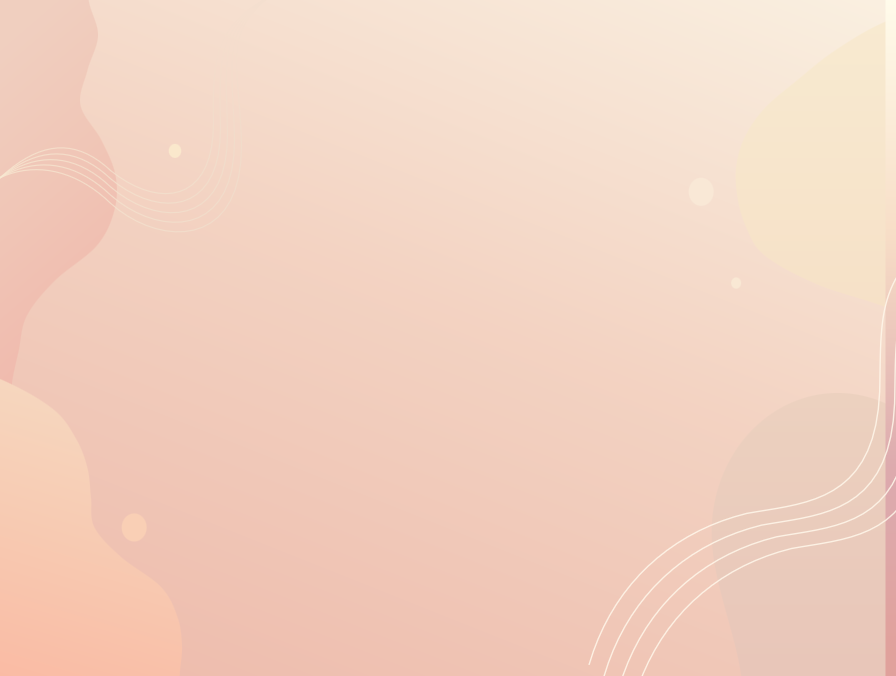
A Shadertoy shader for this background:

```glsl
// Soft peach gradient with organic corner blobs, flowing thin lines and small dots.

// Layout space: SIZE units across the canvas, y pointing down.
const vec2 SIZE = vec2(768.0, 578.0);

// Three-stop colour ramp, t in 0..1
vec3 ramp(vec3 a, vec3 b, vec3 c, float t) {
    t = clamp(t, 0.0, 1.0) * 2.0;
    return t < 1.0 ? mix(a, b, t) : mix(b, c, t - 1.0);
}

// Antialiased coverage of the region d < 0
float fill(float d) {
    return clamp(0.5 - d / max(fwidth(d), 0.001), 0.0, 1.0);
}

// Smooth outline through evenly spaced knots (Catmull-Rom)
float outline(float knots[12], float s) {
    s = clamp(s, 0.0, 10.999);
    int i = int(s);
    float f = s - float(i);
    float a = knots[max(i - 1, 0)], b = knots[i];
    float c = knots[i + 1], d = knots[min(i + 2, 11)];
    return b + 0.5 * f * (c - a + f * (2.0 * a - 5.0 * b + 4.0 * c - d
        + f * (3.0 * (b - c) + d - a)));
}

float segmentDistance(vec2 p, vec2 a, vec2 b) {
    vec2 ab = b - a;
    return length(p - a - ab * clamp(dot(p - a, ab) / dot(ab, ab), 0.0, 1.0));
}

// Distance to a cubic Bezier, walked in short segments
float curveDistance(vec2 p, vec2 a, vec2 b, vec2 c, vec2 d) {
    float nearest = 1e4;
    vec2 last = a;
    for (int i = 1; i <= 18; i++) {
        float t = float(i) / 18.0, u = 1.0 - t;
        vec2 next = u * u * u * a + 3.0 * u * t * (u * b + t * c) + t * t * t * d;
        nearest = min(nearest, segmentDistance(p, last, next));
        last = next;
    }
    return nearest;
}

float stroke(float d, float halfWidth, float pixel) {
    return clamp(0.5 + (halfWidth - d) / pixel, 0.0, 1.0);
}

// Ribbon strand at upper left; k runs from inner to outer
float upperStrand(vec2 p, float k) {
    vec2 joinA = vec2(95.0, 146.0 + 28.0 * k);
    vec2 joinB = vec2(183.0 + 24.0 * k, 105.0 + 20.0 * k);
    float d = curveDistance(p, vec2(0.0, 152.0), vec2(35.0 - 5.0 * k, 120.0 + 18.0 * k),
        vec2(65.0, 118.0 + 27.0 * k), joinA);
    d = min(d, curveDistance(p, joinA, vec2(135.0, 178.0 + 32.0 * k),
        vec2(183.0 + 24.0 * k, 175.0 + 40.0 * k), joinB));
    return min(d, curveDistance(p, joinB, vec2(182.0 + 24.0 * k, 50.0 + 10.0 * k),
        vec2(185.0 + 5.0 * k, 25.0 + 5.0 * k), vec2(225.0 + 3.0 * k, 0.0)));
}

// Ribbon strand at lower right
float lowerStrand(vec2 p) {
    vec2 joinA = vec2(640.0, 439.0), joinB = vec2(754.0, 335.0);
    float d = curveDistance(p, vec2(505.0, 568.0), vec2(525.0, 500.0), vec2(575.0, 455.0), joinA);
    d = min(d, curveDistance(p, joinA, vec2(690.0, 430.0), vec2(750.0, 430.0), joinB));
    return min(d, curveDistance(p, joinB, vec2(755.0, 295.0), vec2(753.0, 265.0), vec2(768.0, 238.0)));
}

vec3 dot2(vec3 base, vec2 p, vec2 centre, float radius, vec3 tint) {
    return mix(base, tint, fill(length((p - centre) * vec2(1.12, 1.0)) - radius));
}

void mainImage(out vec4 fragColor, in vec2 fragCoord) {
    vec2 uv = fragCoord / iResolution.xy;
    vec2 p = vec2(uv.x, 1.0 - uv.y) * SIZE;
    float pixel = SIZE.y / iResolution.y;

    // Diagonal background
    float slope = dot(vec2(p.x, SIZE.y - p.y), vec2(0.37, 0.93));
    vec3 col = ramp(vec3(0.932, 0.74, 0.68), vec3(0.952, 0.825, 0.76),
        vec3(0.98, 0.94, 0.88), (slope - 50.0) / 770.0);

    // Rose blob, upper left
    float edge = outline(float[12](76.0, 84.0, 75.0, 69.0, 87.0, 99.0, 98.0, 83.0, 47.0, 23.0, 16.0, 10.0), p.y / 30.0);
    vec3 rose = ramp(vec3(0.94, 0.81, 0.75), vec3(0.943, 0.775, 0.715),
        vec3(0.94, 0.73, 0.68), p.y / 300.0 + (p.x - 50.0) / 350.0);
    col = mix(col, rose, fill(p.x - edge));

    // Apricot blob, lower left
    edge = outline(float[12](-70.0, 0.0, 45.0, 65.0, 75.0, 78.0, 81.0, 104.0, 138.0, 152.0, 156.0, 154.0), (p.y - 298.6) / 25.4);
    vec3 apricot = ramp(vec3(0.965, 0.84, 0.745), vec3(0.97, 0.79, 0.695),
        vec3(0.98, 0.735, 0.645), (p.y - 325.0 - 0.3 * p.x) / 250.0);
    col = mix(col, apricot, fill(p.x - edge));

    // Cream blob, upper right
    edge = outline(float[12](830.0, 760.0, 716.0, 684.0, 655.0, 638.0, 631.0, 632.0, 639.0, 655.0, 700.0, 770.0), (p.y + 7.0) / 25.0);
    vec3 cream = mix(vec3(0.972, 0.92, 0.82), vec3(0.965, 0.88, 0.78), p.y / 270.0);
    col = mix(col, cream, fill(edge - p.x));

    // Taupe blob, lower right: elliptical cap over a leaning side
    float cap = (length((p - vec2(718.0, 455.0)) / vec2(108.0, 119.0)) - 1.0) * 108.0;
    float side = 610.0 + 27.0 * smoothstep(455.0, 600.0, p.y) - p.x;
    vec3 taupe = mix(vec3(0.925, 0.82, 0.75), vec3(0.91, 0.775, 0.725), (p.y - 336.0) / 242.0);
    col = mix(col, taupe, fill(p.y < 455.0 ? cap : side));

    // Narrow strip along the right border
    vec3 strip = ramp(vec3(1.0, 0.985, 0.92), vec3(0.97, 0.87, 0.78), vec3(0.865, 0.665, 0.68), p.y / 400.0);
    strip = mix(strip, vec3(0.88, 0.63, 0.61), smoothstep(400.0, 578.0, p.y));
    col = mix(col, strip, fill(759.0 - p.x));

    // Flowing lines
    vec3 beige = mix(vec3(0.97, 0.91, 0.82), vec3(0.94, 0.87, 0.80), p.x / 200.0);
    float fade = mix(0.2, 0.75, smoothstep(30.0, 140.0, p.y));
    for (int i = 0; i < 5; i++)
        col = mix(col, beige, fade * stroke(upperStrand(p, float(i) / 4.0), 0.5, pixel));
    for (int i = 0; i < 4; i++)
        col = mix(col, vec3(1.0, 0.97, 0.92), 0.85 * stroke(lowerStrand(p - float(i) * vec2(12.8, 10.0)), 0.6, pixel));

    // Dots
    col = dot2(col, p, vec2(150.0, 129.0), 6.0, vec3(0.98, 0.91, 0.80));
    col = dot2(col, p, vec2(601.0, 164.0), 12.0, vec3(0.975, 0.91, 0.84));
    col = dot2(col, p, vec2(631.0, 242.0), 4.8, vec3(0.975, 0.91, 0.83));
    col = dot2(col, p, vec2(115.0, 451.0), 12.0, vec3(0.975, 0.81, 0.71));

    fragColor = vec4(col, 1.0);
}
```
